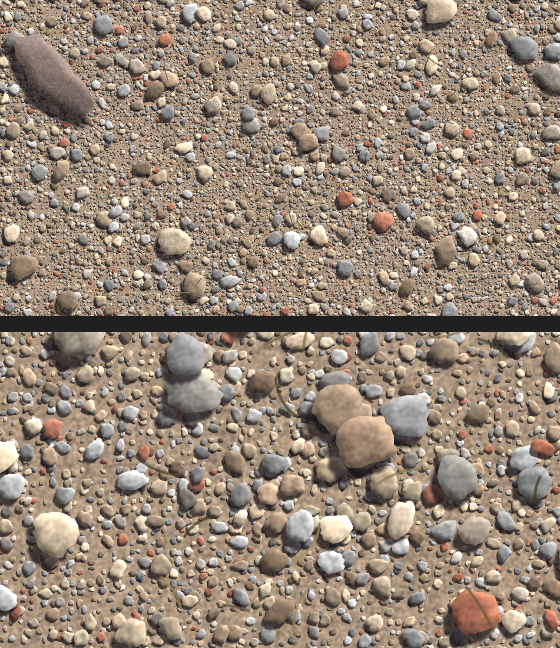
Top, the full canvas; bottom, a detail of the centre.
A Shadertoy shader for this texture:

```glsl
// Sunlit gravel on dry sand: layers of faceted stones, from grit to cobbles,
// are scattered on jittered grids and painted from small to large. Each stone
// is a rounded polygon that casts a shadow to the lower left; dry stems on top.

const vec2 SUN = vec2(0.55, 0.835);

vec3 hash3(vec2 p) {
    vec3 q = fract(p.xyx * vec3(0.1031, 0.1030, 0.0973));
    q += dot(q, q.yxz + 33.33);
    return fract((q.xxy + q.yzz) * q.zyx);
}

float cornerSlope(vec2 corner, vec2 f) {
    return dot(hash3(corner).xy * 2.0 - 1.0, f);
}

// Gradient noise, roughly -0.6 to 0.6
float noise(vec2 p) {
    vec2 i = floor(p), f = p - i, e = vec2(1.0, 0.0);
    vec2 u = f * f * f * (f * (f * 6.0 - 15.0) + 10.0);
    float bottom = mix(cornerSlope(i, f), cornerSlope(i + e, f - e), u.x);
    float top = mix(cornerSlope(i + e.yx, f - e.yx), cornerSlope(i + 1.0, f - 1.0), u.x);
    return mix(bottom, top, u.y);
}

// Rounded polygon: xy is the outward side normal, z is 1 on the rim
vec3 facets(vec2 q, vec2 seed) {
    vec3 sum = vec3(0.0);
    for (int k = 0; k < 7; k++) {
        vec3 h = hash3(seed + float(k) * 7.3);
        float a = (float(k) + 0.7 * h.x) * 6.2832 / 7.0;
        vec2 dir = vec2(cos(a), sin(a));
        float w = max(dot(q, dir) / mix(0.72, 1.0, h.y), 0.0);
        w *= w; w *= w; w *= w;
        sum += vec3(dir, 1.0) * w;
    }
    return vec3(sum.xy / max(sum.z, 1e-9), pow(max(sum.z, 1e-9), 0.125));
}

// Tan to cream, some blue-grey, a few rust red
vec3 mineral(vec3 h) {
    vec3 tint = mix(vec3(0.63, 0.53, 0.44), vec3(0.88, 0.81, 0.70), h.x);
    tint = mix(tint, vec3(0.66, 0.67, 0.68), 0.9 * smoothstep(0.45, 0.75, h.y));
    tint = mix(tint, vec3(0.62, 0.37, 0.29), 0.85 * step(0.94, h.z));
    return tint * mix(0.75, 1.2, fract(h.z * 7.0));
}

void stone(inout vec3 col, vec2 offset, float radius, float aspect, float angle, vec2 seed, vec3 tint) {
    vec2 axis = vec2(cos(angle), sin(angle));
    mat2 toLocal = mat2(axis.x, -axis.y, axis.y, axis.x);
    vec2 stretch = vec2(1.0, aspect);
    vec2 q = toLocal * offset / (radius * stretch);
    if (dot(q, q) > 5.0) return;
    vec2 sun = toLocal * SUN;
    q += 0.13 * noise(q * 3.0 + seed * 1.7);

    // Shadow on the ground
    vec2 shadowReach = sun * 0.55 * aspect / stretch;
    float shade = min(facets(q + 0.5 * shadowReach, seed).z, facets(q + shadowReach, seed).z);
    col = mix(col, col * 0.26 + vec3(0.075, 0.062, 0.075), smoothstep(0.0, 1.0, (1.12 - shade) / 0.26));

    // Sloping sides, a ridge across the top, and a rough surface
    vec3 side = facets(q, seed);
    float light = 1.0 + 0.48 * dot(side.xy, sun) * smoothstep(0.4, 1.0, side.z);
    vec3 h = hash3(seed + 5.7);
    vec2 ridge = normalize(h.xy - 0.5 + 1e-3);
    light += 0.16 * dot(ridge, sun) * smoothstep(-0.12, 0.12, dot(q, ridge) + 0.4 * (h.z - 0.5));
    light += 0.18 * noise(offset * 75.0 + seed) + 0.22 * noise(offset * 190.0 + seed);
    float rimDistance = (side.z - 1.0) * radius * aspect * iResolution.y;
    col = mix(col, tint * light, 1.0 - smoothstep(-0.7, 0.7, rimDistance));
}

void gravel(inout vec3 col, vec2 p, float cell, float density, float layer) {
    vec2 home = floor(p / cell);
    for (int y = -1; y <= 1; y++)
    for (int x = -1; x <= 1; x++) {
        vec2 id = home + vec2(x, y);
        vec2 seed = id + layer * 37.0 + 11.0;
        vec3 h = hash3(seed), g = hash3(seed + 91.4);
        vec2 center = (id + 0.2 + 0.6 * h.xy) * cell;
        float patchiness = 0.7 * noise(center * 3.5 + 4.0);
        if (h.z > density + patchiness * density) continue;
        float radius = cell * mix(0.27, 0.52, g.x * g.x);
        stone(col, p - center, radius, mix(0.6, 1.0, g.y), g.z * 6.2832, seed, mineral(hash3(seed + 47.2)));
    }
}

// Thin curved stems of dry grass
void stems(inout vec3 col, vec2 p) {
    vec2 home = floor(p / 0.06);
    for (int y = -1; y <= 1; y++)
    for (int x = -1; x <= 1; x++) {
        vec2 id = home + vec2(x, y);
        vec3 h = hash3(id + 211.0), g = hash3(id + 307.0);
        if (h.z > 0.22 + 0.5 * noise(id * 0.25)) continue;
        vec2 q = p - (id + h.xy) * 0.06;
        float a = g.x * 6.2832;
        q = vec2(dot(q, vec2(cos(a), sin(a))), dot(q, vec2(-sin(a), cos(a))));
        q.y += (g.y - 0.5) * 25.0 * q.x * q.x;
        float d = length(vec2(max(abs(q.x) - 0.012 - 0.015 * g.z, 0.0), q.y));
        vec3 tint = mix(vec3(0.24, 0.22, 0.13), vec3(0.64, 0.56, 0.38), g.y);
        col = mix(col, tint, 0.75 * (1.0 - smoothstep(0.0005, 0.0025, d)));
    }
}

void mainImage(out vec4 fragColor, in vec2 fragCoord) {
    vec2 p = fragCoord / iResolution.y;

    // Sand with fine grain
    float grain = 0.12 * noise(p * 12.0) + 0.25 * noise(p * 90.0) + 0.35 * noise(p * 210.0);
    vec3 col = vec3(0.68, 0.59, 0.50) * (1.0 + grain);

    // Grit to cobbles, each layer larger and sparser
    for (int i = 0; i < 5; i++) {
        float n = float(i);
        gravel(col, p, 0.0105 * pow(1.88, n), 0.8 - 0.04 * n * n, n);
    }
    // One long boulder
    stone(col, p - vec2(0.16, 0.77), 0.19, 0.42, -0.8, vec2(71.0, 23.0), vec3(0.55, 0.48, 0.45));
    stems(col, p);

    fragColor = vec4(clamp(col, 0.0, 1.0), 1.0);
}
```
